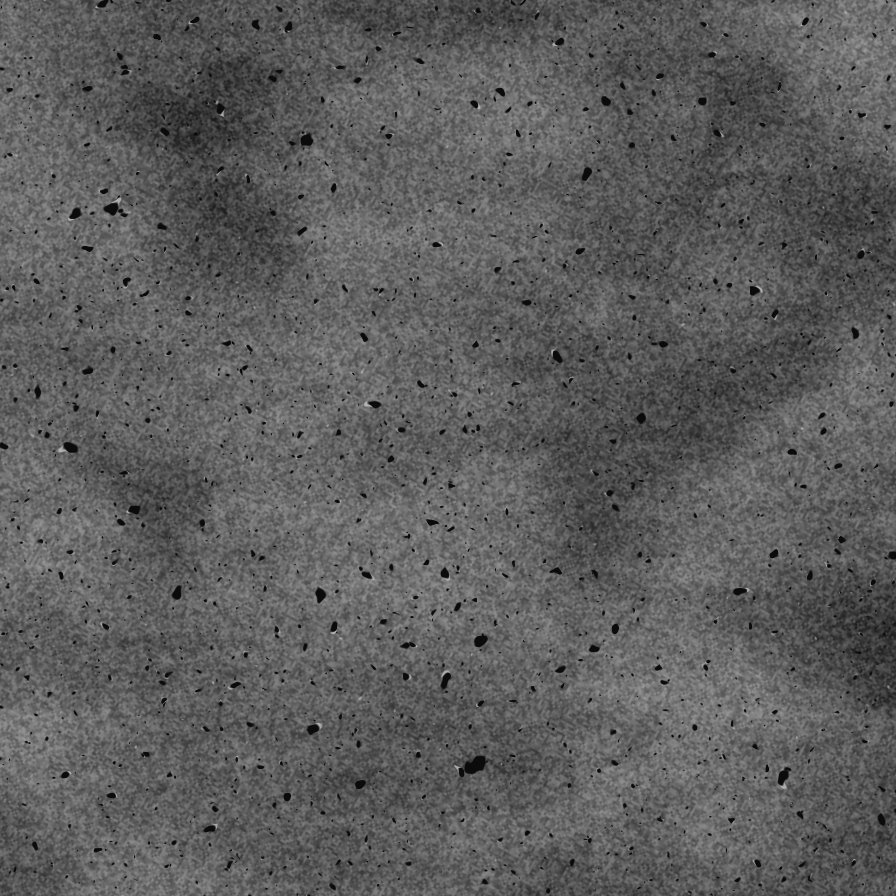
A WebGL 2 fragment shader for this texture:

```glsl
#version 300 es
precision highp float;
// Weathered grey concrete: cloudy layered noise with dark blotches and fine
// grain, pierced by scattered irregular air holes of several sizes.
// Some holes catch light on a rim; tiny pale chips finish the surface.
uniform vec2 u_resolution;
out vec4 fragColor;

vec3 hash3(vec2 cell) {
  vec3 q = fract(cell.xyx * vec3(0.1031, 0.1030, 0.0973));
  q += dot(q, q.yxz + 33.33);
  return fract((q.xxy + q.yzz) * q.zyx);
}

mat2 rotation(float angle) {
  float c = cos(angle), s = sin(angle);
  return mat2(c, s, -s, c);
}

float valueNoise(vec2 p) {
  vec2 cell = floor(p), f = fract(p);
  f = f * f * (3.0 - 2.0 * f);
  float low = mix(hash3(cell).x, hash3(cell + vec2(1, 0)).x, f.x);
  float high = mix(hash3(cell + vec2(0, 1)).x, hash3(cell + vec2(1, 1)).x, f.x);
  return mix(low, high, f.y);
}

float fbm(vec2 p) {
  float sum = 0.0, amplitude = 0.5;
  for (int octave = 0; octave < 6; octave++) {
    sum += amplitude * valueNoise(p);
    p = rotation(0.6) * p * 2.03 + 17.3;
    amplitude *= 0.5;
  }
  return sum / 0.984;
}

float disc(vec2 offset, float radius, float edge) {
  return 1.0 - smoothstep(-edge, edge, length(offset) - radius);
}

// Scattered holes: x is shadow coverage, y is rim light coverage.
vec2 holes(vec2 p, float cells, float density, float radius, float edge, float seed) {
  vec2 cover = vec2(0.0);
  vec2 home = floor(p * cells);
  for (int j = -1; j <= 1; j++) {
    for (int i = -1; i <= 1; i++) {
      vec2 cell = home + vec2(i, j);
      vec3 place = hash3(cell + seed);
      vec3 form = hash3(cell + seed + 71.7);
      float present = step(place.z, density);
      vec2 offset = rotation(form.x * 6.283) * (p - (cell + place.xy) / cells);
      offset *= vec2(mix(0.6, 1.0, form.y), mix(1.0, 1.5, form.y));
      float size = radius * mix(0.6, 1.5, form.z * form.z);
      float shadow = disc(offset, size, edge);
      float lit = step(0.6, fract(form.x * 7.0 + form.y * 5.0));
      float rim = disc(offset - vec2(0.75, 0.3) * size, size * 0.75, edge);
      cover = max(cover, present * vec2(shadow, lit * rim * (1.0 - shadow)));
    }
  }
  return cover;
}

// Broad tone: clouds, trowel streaks, upright bands and dark stains.
float surfaceTone(vec2 p) {
  float tone = 0.398;
  tone += 0.26 * (fbm(p * vec2(4.0, 5.0) + 3.1) - 0.5);
  tone += 0.05 * (valueNoise(p * vec2(7.0, 60.0) + 11.0) - 0.5);
  tone += 0.06 * (valueNoise(p * vec2(5.0, 1.3) + 29.0) - 0.5);
  float stain = smoothstep(0.52, 0.76, fbm(p * vec2(4.5, 7.0) + 47.0));
  return tone - 0.11 * stain;
}

float grain(vec2 p) {
  float fine = valueNoise(rotation(0.5) * p * 390.0 + 400.0) - 0.5;
  float coarse = valueNoise(rotation(1.1) * p * 170.0 + 300.0) - 0.5;
  return 0.20 * fine + 0.10 * coarse;
}

void main() {
  float shortSide = min(u_resolution.x, u_resolution.y);
  vec2 p = gl_FragCoord.xy / shortSide;
  float edge = 0.9 / shortSide;

  float grey = surfaceTone(p) + grain(p);

  // Warping the plane makes the hole outlines ragged.
  vec2 warp = vec2(valueNoise(p * 150.0 + 5.0), valueNoise(p * 150.0 + 83.0)) - 0.5;
  vec2 q = p + 0.005 * warp;
  float crowding = mix(0.5, 1.5, valueNoise(p * 6.0 + 61.0));

  vec2 cover = holes(q, 9.0, 0.16, 0.0068, edge, 13.0);
  cover = max(cover, holes(q, 22.0, 0.38 * crowding, 0.0036, edge, 137.0));
  cover = max(cover, holes(q, 42.0, 0.40 * crowding, 0.0019, edge, 251.0));
  cover = max(cover, holes(p, 60.0, 0.28 * crowding, 0.0012, edge, 389.0));
  float chips = holes(p, 30.0, 0.09 * crowding, 0.0012, edge, 467.0).x;

  grey = mix(grey, 0.78, max(0.75 * cover.y, 0.6 * chips));
  grey = mix(grey, 0.045, cover.x);
  fragColor = vec4(vec3(clamp(grey, 0.0, 1.0)), 1.0);
}
```
